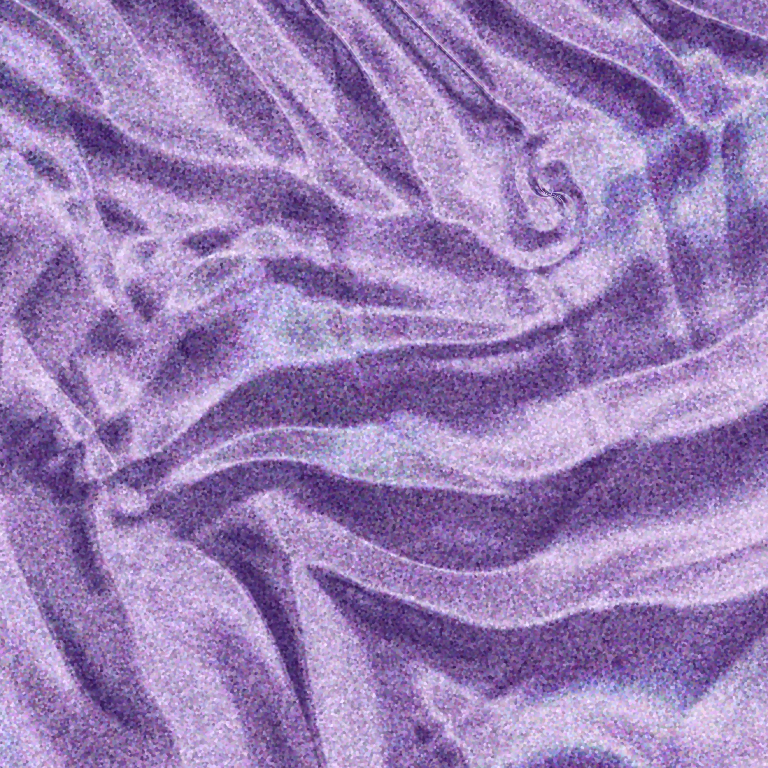
A Shadertoy shader for this texture:

```glsl
// Crumpled violet holographic satin: a height field of broad folds, slender
// wrinkles running with them and a twisted rosette is lit by a striped sheen,
// then covered with fine cellular glitter in drifting rainbow tints.

vec3 hash3(vec2 cell) {
    vec3 h = fract(cell.xyx * vec3(0.1031, 0.1030, 0.0973));
    h += dot(h, h.yxz + 33.33);
    return fract((h.xxy + h.yzz) * h.zyx);
}

// Layered sines bend the cloth at ever finer scales.
vec2 bend(vec2 p) {
    float freq = 5.0;
    for (int i = 0; i < 4; i++) {
        p += 0.27 / freq * sin(freq * p.yx + vec2(1.7, 4.1) * float(i + 1));
        freq *= 1.7;
    }
    return p;
}

// Round folds parted by narrow creases, one fold per half turn.
float folds(float phase) {
    float s = sin(phase);
    return sqrt(0.04 + s * s);
}

// Slender curved wrinkles with a sharp ridge, strewn evenly; they fall
// steeply in the upper and lower left cloth and rise to the right elsewhere.
float wrinkles(vec2 p) {
    float height = 0.0;
    for (int i = 0; i < 28; i++) {
        vec2 center = fract(float(i) * vec2(0.7549, 0.5698) + 0.3);
        vec3 rnd = hash3(vec2(float(i) + 5.0, 17.0));
        bool steep = center.y > 0.68 || center.x + center.y < 0.6;
        float angle = (steep ? -1.05 : 0.42) + 1.1 * (rnd.x - 0.5);
        vec2 along = vec2(cos(angle), sin(angle));
        vec2 d = p - center;
        float u = dot(d, along);
        float v = dot(d, vec2(-along.y, along.x)) + (rnd.y - 0.5) * 3.5 * u * u;
        float width = mix(0.022, 0.055, rnd.z);
        float fade = exp(-v * v / (width * width) - u * u / mix(0.012, 0.045, rnd.y));
        height -= (0.55 + 0.4 * rnd.z) * sqrt(v * v + 0.00003) * fade;
    }
    return height;
}

float clothHeight(vec2 p) {
    vec2 q = bend(p);

    // Signed height above the long sweeping fold.
    float sweep = mix(p.y, q.y, 0.4) - 0.61 - 0.75 * (p.x - 0.52) * (p.x - 0.52);

    // Upper cloth: slanted folds that settle along the sweep.
    float slanted = folds(19.0 * dot(q, vec2(0.87, 0.5))) / 19.0;
    float draped = folds(26.0 * sweep) / 26.0;
    float upper = mix(draped, slanted, smoothstep(0.05, 0.18, sweep));

    // Middle cloth: folds fanning out from beyond the left edge.
    vec2 fromGather = mix(p, q, 0.65) - vec2(-0.14, 0.24);
    float fan = folds(14.0 * atan(fromGather.y, fromGather.x)) * length(fromGather) / 14.0;

    // Lower left cloth: steep hanging folds.
    float hanging = folds(15.0 * dot(q, vec2(0.92, 0.36))) / 15.0;
    float lower = mix(fan, hanging, smoothstep(0.06, -0.06, q.y - 0.38 + 0.4 * q.x));

    float height = mix(lower, upper, smoothstep(-0.04, 0.04, sweep));
    height -= 0.5 * sqrt(sweep * sweep + 0.0001) * exp(-60.0 * sweep * sweep);
    height += wrinkles(mix(p, q, 0.5));

    // Rosette: an uneven spiral crease twisted into the upper right.
    vec2 d = mix(p, q, 0.25) - vec2(0.70, 0.77);
    float r = length(d);
    float turn = atan(d.y, d.x);
    float spiral = folds(turn + 54.0 * r + 0.9 * sin(2.0 * turn + 31.0 * r)) / 60.0;
    height = mix(height, spiral, 0.85 * smoothstep(0.13, 0.06, r));

    // Shallow ripples over everything.
    return height + 0.006 * sin(23.0 * q.x + 9.0 * q.y) * sin(19.0 * q.y - 7.0 * q.x);
}

// Soft cellular flakes, each with its own random colour around zero.
vec3 glitter(vec2 p) {
    vec2 base = floor(p);
    vec3 sum = vec3(0.0);
    float total = 0.0;
    for (int y = -1; y <= 1; y++) {
        for (int x = -1; x <= 1; x++) {
            vec2 cell = base + vec2(x, y);
            vec2 d = cell + hash3(cell + 71.0).xy - p;
            float weight = exp(-5.0 * dot(d, d));
            sum += weight * (hash3(cell) - 0.5);
            total += weight;
        }
    }
    return sum / total;
}

void mainImage(out vec4 fragColor, in vec2 fragCoord) {
    vec2 p = fragCoord / iResolution.y;
    vec2 q = bend(p);

    // Surface slope
    float e = 0.002;
    vec2 slope = vec2(clothHeight(p + vec2(e, 0.0)) - clothHeight(p - vec2(e, 0.0)),
                      clothHeight(p + vec2(0.0, e)) - clothHeight(p - vec2(0.0, e))) / (2.0 * e);
    slope /= sqrt(1.0 + 0.25 * dot(slope, slope));

    // Satin sheen: the slope reads a striped surrounding of light and shade.
    float facing = dot(slope, vec2(0.35, 0.94));
    float stripe = sin(2.9 * facing + 0.5);
    float tone = 0.48 + 0.32 * asin(0.93 * stripe) + 0.10 * sin(7.0 * facing + 3.0 * slope.x);
    tone += 0.06 * sin(6.0 * q.x + 2.0) * sin(5.0 * q.y);
    float glint = pow(max(0.0, stripe), 8.0) * smoothstep(0.4, 1.0, length(slope));
    tone = clamp(tone + 0.1 * glint, 0.0, 1.1);

    vec3 shadow = vec3(0.29, 0.17, 0.43);
    vec3 violet = vec3(0.62, 0.50, 0.74);
    vec3 lilac = vec3(0.89, 0.81, 0.94);
    vec3 color = mix(shadow, violet, smoothstep(-0.15, 0.62, tone));
    color = mix(color, lilac, smoothstep(0.42, 1.2, tone));

    // Holographic tint, strongest in drifting patches of light middle tone.
    float patches = smoothstep(0.1, 0.9, sin(7.0 * q.x + 2.0) * sin(8.0 * q.y + 1.0));
    float midtone = 4.0 * tone * max(0.0, 1.0 - tone);
    vec3 rainbow = cos(5.0 * facing + 4.0 * q.x + vec3(0.0, 2.1, 4.2));
    color += rainbow * midtone * (0.008 + 0.02 * patches);
    color += vec3(-0.04, 0.03, 0.02) * patches * midtone * tone;

    // Glitter grain
    vec3 flake = glitter(p * 330.0);
    float sparkle = dot(flake, vec3(1.0 / 3.0));
    color += 0.5 * sparkle * (0.7 + 0.5 * midtone);
    color += (flake - sparkle) * (0.08 + 0.08 * midtone + 0.06 * patches);

    fragColor = vec4(clamp(color, 0.0, 1.0), 1.0);
}
```
